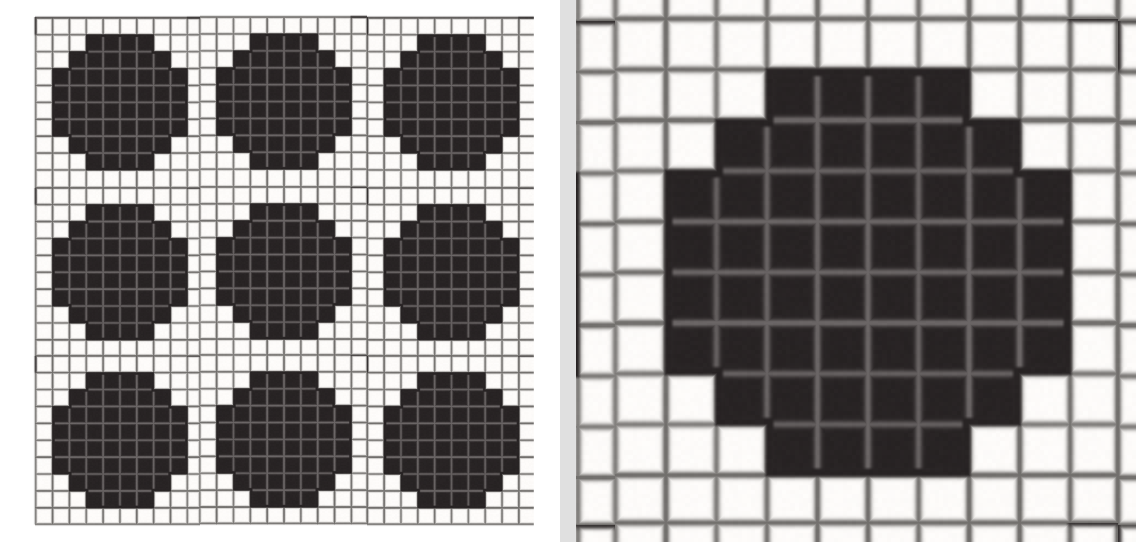
Left, the full canvas; right, a detail of the centre.
Write a Shadertoy shader that draws this pattern.

```glsl
// Three by three tiles of graph paper, each with a stepped black disc.

float hash(vec2 p) {
    return fract(sin(dot(p, vec2(127.1, 311.7))) * 43758.55);
}

// One axis of the tiling: tile index, position in cells, distance to the nearest rule.
vec3 rulerAxis(float x, vec4 edges, float pitch) {
    int tile = int(step(edges.y, x) + step(edges.z, x));
    float cells = (x - edges[tile]) / pitch;
    float nearest = clamp(round(cells), 0.0, 9.0);
    float toRule = abs(cells - nearest) * pitch;
    return vec3(float(tile), cells, min(toRule, abs(x - edges[tile + 1])));
}

float box(vec2 p, vec2 halfSize) {
    vec2 d = abs(p) - halfSize;
    return length(max(d, 0.0)) + min(max(d.x, d.y), 0.0);
}

// Union of three boxes, measured in cells.
float steppedDisc(vec2 p) {
    return min(box(p, vec2(3.0)), min(box(p, vec2(4.0, 2.0)), box(p, vec2(2.0, 4.0))));
}

float softBand(float x, float lo, float hi, float blur) {
    return smoothstep(lo - blur, lo + blur, x) * (1.0 - smoothstep(hi - blur, hi + blur, x));
}

void mainImage(out vec4 fragColor, in vec2 fragCoord) {
    // Canvas is 768 by 744 units, measured from the upper left.
    vec2 uv = fragCoord / iResolution.xy;
    vec2 p = vec2(uv.x, 1.0 - uv.y) * vec2(768.0, 744.0);
    float pixel = 768.0 / iResolution.x;
    float blur = max(1.2, 0.8 * pixel);

    // Last cells are trimmed, the right side is open, the middle column sits higher.
    vec3 across = rulerAxis(p.x, vec4(49.0, 274.0, 503.7, 800.0), 23.1);
    float middle = 1.0 - abs(across.x - 1.0);
    vec3 down = rulerAxis(p.y + 1.1 * middle, vec4(24.5, 257.7, 488.3, 719.5), 23.2);
    vec2 cell = vec2(across.y, down.y);
    vec2 tile = vec2(across.x, down.x);

    // Soft rules, each with slightly different strength.
    float insideX = softBand(p.x, 48.0, 732.0, blur * 0.7);
    float insideY = softBand(p.y, 23.5, 720.0, blur * 0.7);
    vec2 ruleId = round(cell) + tile * 10.0;
    vec2 strength = 0.88 + 0.24 * vec2(hash(vec2(ruleId.x, 3.0)), hash(vec2(7.0, ruleId.y)));
    vec2 rule = exp(-0.5 * pow(vec2(across.z, down.z) / blur, vec2(2.0)));
    rule *= strength * vec2(insideY, insideX);
    float ruling = clamp(max(rule.x, rule.y), 0.0, 1.0);

    // Paper with dark ruling.
    vec3 ink = vec3(0.155, 0.138, 0.14);
    vec3 paper = mix(vec3(1.0), vec3(0.992, 0.985, 0.978), insideX * insideY);
    vec3 color = mix(paper, vec3(0.42, 0.41, 0.40), 0.95 * ruling);

    // Darker corner ticks and seams between tiles.
    float seam = (1.0 - smoothstep(0.1, 0.2, abs(cell.y))) * rule.y;
    float topTick = seam * smoothstep(8.9, 9.0, cell.x);
    float sideTick = rule.x * (1.0 - smoothstep(0.1, 0.2, abs(cell.x)))
                   * (1.0 - smoothstep(0.9, 1.1, cell.y)) * (1.0 - middle);
    float wear = max(0.3 * seam * (1.0 - middle), 0.75 * max(topTick, sideTick));
    color = mix(color, ink, clamp(wear, 0.0, 1.0));

    // Disc with pale ruling that stops at its rim.
    float disc = steppedDisc(cell - 5.0);
    float edge = blur / 23.0;
    float fill = 1.0 - smoothstep(-edge, edge, disc - 0.025);
    float interior = 1.0 - smoothstep(-0.18, -0.08, disc);
    vec3 discColor = mix(ink, vec3(0.46, 0.44, 0.44), 0.85 * ruling * interior);
    color = mix(color, discColor, fill);

    // Faint print grain.
    color += 0.012 * (hash(floor(p / 2.0)) - 0.5) * insideX * insideY;
    fragColor = vec4(clamp(color, 0.0, 1.0), 1.0);
}
```
